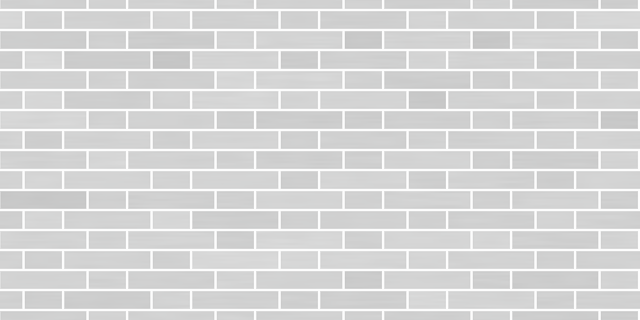
Write a Shadertoy shader that draws this pattern.

```glsl
const vec2 REPEATS = vec2(5.0, 16.0);   // header + stretcher pairs across, courses down
const float HEADER = 0.309;             // header share of one pair
const float START = 0.684;              // first header start, in pairs
const float JOINT = 0.0078;             // joint width, in canvas heights
const float RIM = 0.0032;               // width of the shaded brick edge
const float RIM_SHADE = 0.022;
const vec3 MORTAR = vec3(0.992);
const vec3 BRICK = vec3(0.822, 0.823, 0.823);
const float TONE_RANGE = 0.026;         // usual spread between bricks
const float DARK_SHARE = 0.07;          // share of distinctly darker bricks
const float DARK_DROP = 0.032;
const vec2 STREAK_GRID = vec2(20.0, 160.0);
const float STREAK = 0.022;
const vec2 CLOUD_GRID = vec2(30.0, 32.0);
const float CLOUD = 0.012;

// Integer hash to 0..1
float hash(vec2 cell, float seed) {
    uvec3 v = uvec3(ivec3(vec3(cell, seed)));
    uint n = v.x * 1597334677u ^ v.y * 3812015801u ^ v.z * 2798796415u;
    n = (n ^ (n >> 16)) * 2246822519u;
    n = (n ^ (n >> 13)) * 3266489917u;
    n ^= n >> 16;
    return float(n >> 8) / 16777216.0;
}

// Value noise that wraps over the canvas
float wrappedNoise(vec2 uv, vec2 grid, float seed) {
    vec2 p = uv * grid;
    vec2 a = mod(floor(p), grid);
    vec2 b = mod(a + 1.0, grid);
    vec2 f = fract(p);
    f = f * f * (3.0 - 2.0 * f);
    return mix(mix(hash(a, seed), hash(vec2(b.x, a.y), seed), f.x),
               mix(hash(vec2(a.x, b.y), seed), hash(b, seed), f.x), f.y);
}

// Flemish bond: returns distance inside the brick and its wrapped id
float flemishBond(vec2 uv, float aspect, out vec2 id) {
    vec2 pairSize = vec2(aspect, 1.0) / REPEATS;
    float y = uv.y * REPEATS.y + 0.5;
    float course = floor(y);
    float x = uv.x * REPEATS.x - START + 0.5 * mod(course, 2.0);
    float along = fract(x);
    float stretcher = step(HEADER, along);
    vec2 span = mix(vec2(0.0, HEADER), vec2(HEADER, 1.0), stretcher);

    id = vec2(2.0 * mod(floor(x), REPEATS.x) + stretcher, mod(course, REPEATS.y));
    vec2 inset = vec2(min(along - span.x, span.y - along),
                      min(fract(y), 1.0 - fract(y))) * pairSize;
    return min(inset.x, inset.y) - 0.5 * JOINT;
}

void mainImage(out vec4 fragColor, in vec2 fragCoord) {
    vec2 uv = fragCoord / iResolution.xy;
    float pixel = 1.0 / iResolution.y;
    vec2 id;
    float inside = flemishBond(uv, iResolution.x / iResolution.y, id);

    // Tone of each brick
    float tone = TONE_RANGE * (hash(id, 1.0) + hash(id, 2.0) - 1.0);
    tone -= DARK_DROP * step(1.0 - DARK_SHARE, hash(id, 3.0));

    // Fine horizontal streaks and soft clouding, different on each brick
    float seed = 10.0 + id.x + 2.0 * REPEATS.x * id.y;
    float streakStrength = STREAK * mix(0.25, 1.0, hash(id, 4.0));
    tone += streakStrength * (wrappedNoise(uv, STREAK_GRID, seed) - 0.5);
    tone += CLOUD * (wrappedNoise(uv, CLOUD_GRID, seed + 500.0) - 0.5);

    // Shaded edge
    tone -= RIM_SHADE * (1.0 - smoothstep(0.0, RIM + pixel, inside));

    float cover = smoothstep(-0.75 * pixel, 0.75 * pixel, inside);
    fragColor = vec4(mix(MORTAR, BRICK + tone, cover), 1.0);
}
```
